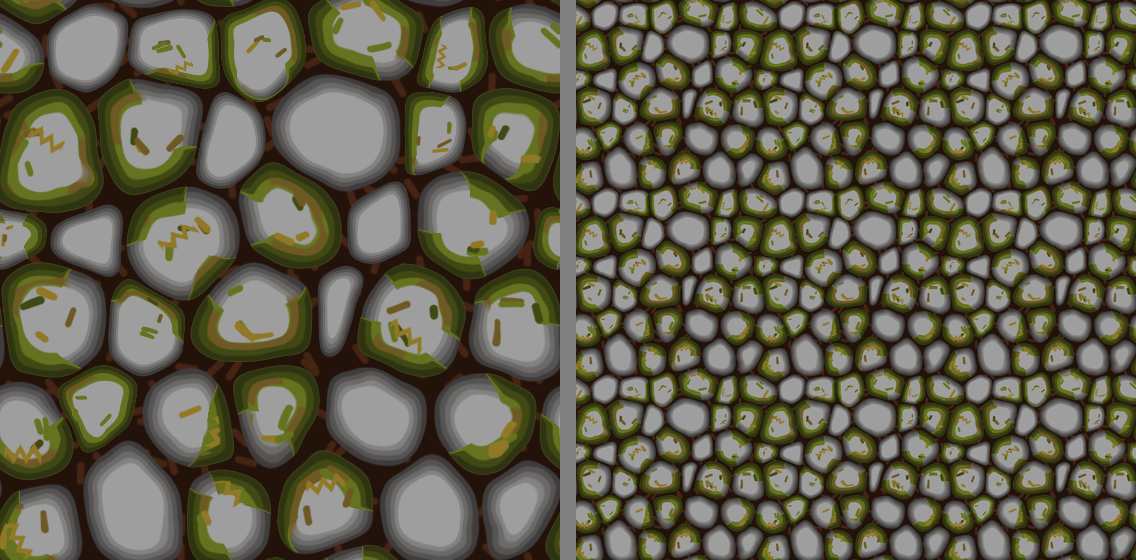
Left, the tile; right, the same tile 3 across and 3 down.
This texture is drawn by a WebGL 1 fragment shader. Its source:

```glsl
precision highp float;
// Tiling painted cobblestones with layered moss, ochre strokes and dark soil.
uniform vec2 u_resolution;

const float STONES = 6.0;        // stones per side, even so staggered rows wrap
const float JITTER = 0.42;
const float SMALL_SHARE = 0.32;
const float SOFT = 0.011;        // edge softness in stone cells
const float WOBBLE = 0.07;       // hand-drawn outline unevenness
const float CLODS = 20.0;        // soil strokes per side
const float TAU = 6.2831853;

const vec3 SOIL = vec3(0.135, 0.070, 0.040);
const vec3 CLOD = vec3(0.270, 0.140, 0.080);
const vec3 ROCK_RIM = vec3(0.245, 0.235, 0.235);
const vec3 ROCK_DARK = vec3(0.335, 0.330, 0.325);
const vec3 ROCK_MID = vec3(0.420, 0.415, 0.410);
const vec3 ROCK_PALE = vec3(0.510, 0.510, 0.505);
const vec3 ROCK_TOP = vec3(0.620, 0.620, 0.620);
const vec3 MOSS_DARK = vec3(0.180, 0.205, 0.065);
const vec3 MOSS_MID = vec3(0.250, 0.285, 0.075);
const vec3 MOSS_LIGHT = vec3(0.395, 0.450, 0.125);
const vec3 BROWN = vec3(0.430, 0.350, 0.140);
const vec3 OCHRE = vec3(0.570, 0.470, 0.150);

float hash(vec2 p, float seed) {
  vec3 q = fract(vec3(p.xyx) * vec3(0.1031, 0.1030, 0.0973) + seed * 0.1379);
  q += dot(q, q.yzx + 33.33);
  return fract((q.x + q.y) * q.z);
}

// Value noise that wraps over the unit square
float noise(vec2 uv, float period, float seed) {
  vec2 p = uv * period, i = floor(p), f = fract(p);
  f = f * f * (3.0 - 2.0 * f);
  vec2 a = mod(i, period), b = mod(i + 1.0, period);
  return mix(mix(hash(a, seed), hash(vec2(b.x, a.y), seed), f.x),
             mix(hash(vec2(a.x, b.y), seed), hash(b, seed), f.x), f.y);
}

vec2 direction(float angle) { return vec2(cos(angle), sin(angle)); }

float cover(float d) { return smoothstep(-SOFT, SOFT, d); }

float capsule(vec2 p, vec2 axis, float halfLength, float radius) {
  float along = clamp(dot(p, axis), -halfLength, halfLength);
  return length(p - axis * along) - radius;
}

// Stone site in xy, squared-radius weight in z
vec3 stoneSite(vec2 cell) {
  vec2 id = mod(cell, STONES);
  vec2 jitter = (vec2(hash(id, 1.0), hash(id, 2.0)) - 0.5) * JITTER;
  float weight = hash(id, 3.0) < SMALL_SHARE ? -0.22 : 0.14 * hash(id, 4.0);
  return vec3(cell + 0.5 + vec2(0.5 * mod(id.y, 2.0), 0.0) + jitter, weight);
}

vec3 soil(vec2 uv) {
  vec2 p = uv * CLODS, base = floor(p);
  float d = 1.0;
  for (int y = -1; y <= 1; y++) for (int x = -1; x <= 1; x++) {
    vec2 cell = base + vec2(float(x), float(y)), id = mod(cell, CLODS);
    if (hash(id, 21.0) > 0.6) continue;
    vec2 center = cell + vec2(hash(id, 22.0), hash(id, 23.0));
    vec2 axis = direction(TAU * hash(id, 24.0));
    d = min(d, capsule(p - center, axis, 0.28, 0.13));
  }
  return mix(SOIL, CLOD, smoothstep(0.05, -0.05, d));
}

vec3 paintStone(vec3 ground, vec2 uv, vec2 off, float depth, vec2 id, float size) {
  float rough = noise(uv, 36.0, 5.0) - 0.5, patches = noise(uv, 15.0, 6.0);
  float d = depth + 0.03 * rough;

  // Bare rock, stepped from rim to top
  vec3 col = mix(ground, ROCK_RIM, cover(depth));
  col = mix(col, ROCK_DARK, cover(d - 0.045));
  col = mix(col, ROCK_MID, cover(d - 0.090));
  col = mix(col, ROCK_PALE, cover(d - 0.135));
  col = mix(col, ROCK_TOP, cover(d - 0.175 - 0.02 * rough));
  float bareShare = size < 0.9 ? 0.5 : 0.1;
  if (hash(id, 7.0) < bareShare) return col;

  // Moss cap, pair of flanks or full ring
  vec2 axis = direction(TAU * hash(id, 8.0));
  vec2 local = vec2(dot(off, axis), dot(off, vec2(-axis.y, axis.x))) / size;
  float facing = local.x / max(length(local), 0.001);
  if (hash(id, 9.0) < 0.3) facing = 2.0 * facing * facing - 1.0;
  float growth = 0.8 * facing + mix(-0.2, 1.0, hash(id, 10.0)) + 0.5 * (patches - 0.5);
  float spread = smoothstep(-0.05, 0.2, growth);
  float inside = cover(depth);
  float reach = 0.21 + 0.06 * (noise(uv, 22.0, 11.0) - 0.5);
  col = mix(col, MOSS_LIGHT, inside * cover(mix(-0.03, reach, spread) - d));
  float brownPatch = smoothstep(0.60, 0.65, noise(uv, 13.0, 12.0)) * spread;
  col = mix(col, BROWN, brownPatch * cover(d - 0.09) * cover(0.19 - d));
  col = mix(col, MOSS_MID, inside * cover(mix(-0.03, 0.12, spread) - d));
  col = mix(col, MOSS_DARK, inside * cover(mix(-0.03, 0.06, spread) - d + 0.03 * rough));

  // Loose brush dabs around the top
  float upper = cover(depth - 0.10);
  for (int i = 0; i < 4; i++) {
    float seed = 30.0 + 4.0 * float(i), pick = hash(id, seed);
    float angle = TAU * hash(id, seed + 1.0);
    vec2 center = direction(angle) * mix(0.18, 0.32, hash(id, seed + 2.0));
    float dab = capsule(local - center, direction(angle + 1.2),
                        mix(0.03, 0.11, hash(id, seed + 3.0)), 0.036);
    vec3 tint = pick < 0.42 ? MOSS_LIGHT : pick < 0.58 ? MOSS_MID : pick < 0.82 ? OCHRE : BROWN;
    col = mix(col, tint, upper * cover(-dab - 0.02 * rough));
  }

  // Zigzag ochre stroke
  if (hash(id, 13.0) < 0.5) {
    float zigzag = abs(fract(local.y * 6.5 + hash(id, 14.0)) - 0.5) - 0.25;
    float line = 0.026 - abs(local.x - 0.16 - 0.22 * zigzag) * 0.6;
    float ends = 0.21 - abs(local.y - 0.04);
    col = mix(col, OCHRE, upper * cover(min(line, ends)));
  }
  return col;
}

void main() {
  vec2 uv = gl_FragCoord.xy / u_resolution;
  vec2 warp = vec2(noise(uv, 18.0, 15.0), noise(uv, 18.0, 16.0)) - 0.5;
  vec2 p = uv * STONES + WOBBLE * warp, base = floor(p);

  // Owning stone by weighted distance
  vec3 site = vec3(0.0);
  vec2 owner = base;
  float nearest = 100.0;
  for (int y = -2; y <= 2; y++) for (int x = -2; x <= 2; x++) {
    vec2 cell = base + vec2(float(x), float(y));
    vec3 s = stoneSite(cell);
    float power = dot(p - s.xy, p - s.xy) - s.z;
    if (power < nearest) { nearest = power; site = s; owner = cell; }
  }

  // Rounded depth below the stone outline
  vec2 id = mod(owner, STONES);
  float size = site.z < -0.1 ? 0.6 : 1.0;
  float rounding = 0.1 * size, sum = 0.0;
  for (int y = -2; y <= 2; y++) for (int x = -2; x <= 2; x++) {
    vec2 cell = owner + vec2(float(x), float(y));
    if (x == 0 && y == 0) continue;
    vec3 s = stoneSite(cell);
    float power = dot(p - s.xy, p - s.xy) - s.z;
    sum += exp(-(power - nearest) / (2.0 * length(s.xy - site.xy) * rounding));
  }
  float inset = 0.045 * hash(id, 17.0) * size;
  float depth = (-rounding * log(max(sum, 1e-6)) - inset) / size;

  gl_FragColor = vec4(paintStone(soil(uv), uv, p - site.xy, depth, id, size), 1.0);
}
```
